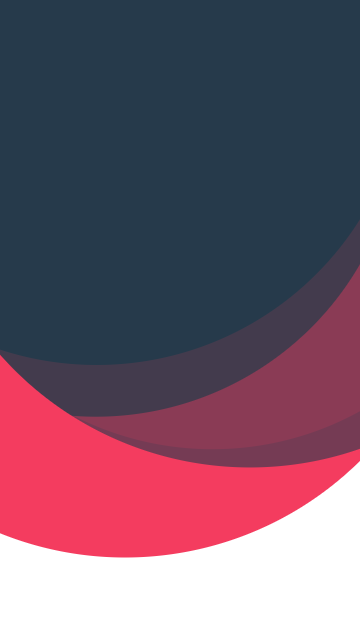
A WebGL 2 fragment shader for this background:

```glsl
#version 300 es
precision highp float;
// Flat background of overlapping large discs on white: a red disc below,
// then mauve, rose, plum and navy crescents stacked inside a second disc.
// Each disc is a distance function, blended with a one pixel soft edge.

uniform vec2 u_resolution;
out vec4 outColor;

// Colours
const vec3 WHITE = vec3(1.0);
const vec3 RED   = vec3(0.955, 0.235, 0.372);
const vec3 MAUVE = vec3(0.460, 0.230, 0.330);
const vec3 ROSE  = vec3(0.540, 0.230, 0.333);
const vec3 PLUM  = vec3(0.264, 0.230, 0.302);
const vec3 NAVY  = vec3(0.150, 0.229, 0.294);

// Discs: centre xy and radius, in units of the canvas height
const vec3 RED_DISC   = vec3(0.1953, 0.6510, 0.5221);
const vec3 MAUVE_DISC = vec3(0.3906, 0.7904, 0.5208);
const vec3 ROSE_DISC  = vec3(0.3320, 0.7747, 0.4766);
const vec3 PLUM_DISC  = vec3(0.1497, 0.8255, 0.4766);
const vec3 NAVY_DISC  = vec3(0.1510, 0.9154, 0.4857);

// Coverage of a disc at p, smoothed over one pixel
float discCoverage(vec2 p, vec3 disc, float pixel) {
    float signedDistance = length(p - disc.xy) - disc.z;
    return clamp(0.5 - signedDistance / pixel, 0.0, 1.0);
}

void main() {
    // Keep the portrait proportions at any canvas size
    const float ASPECT = 0.5625;
    vec2 p = gl_FragCoord.xy / u_resolution * vec2(ASPECT, 1.0);
    float pixel = 1.0 / u_resolution.y;

    // Crescents, from back to front
    vec3 inner = mix(MAUVE, ROSE, discCoverage(p, ROSE_DISC, pixel));
    inner = mix(inner, PLUM, discCoverage(p, PLUM_DISC, pixel));
    inner = mix(inner, NAVY, discCoverage(p, NAVY_DISC, pixel));

    // Red disc on white, with the crescents clipped to the mauve disc
    vec3 color = mix(WHITE, RED, discCoverage(p, RED_DISC, pixel));
    color = mix(color, inner, discCoverage(p, MAUVE_DISC, pixel));

    outColor = vec4(color, 1.0);
}
```
